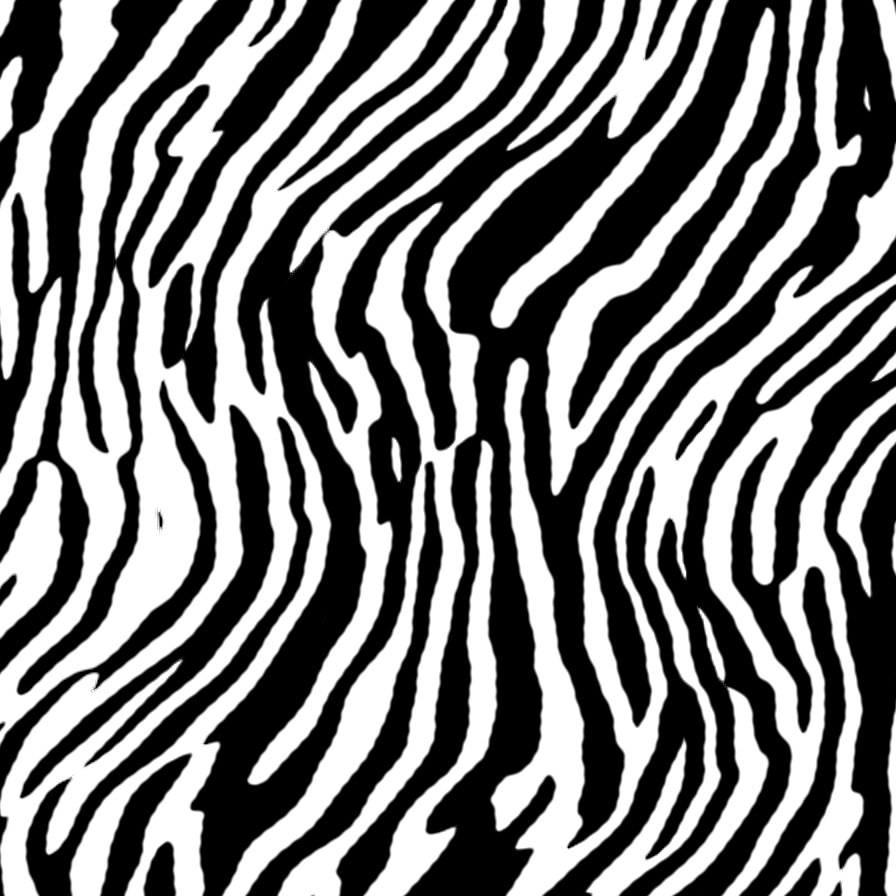
This pattern is drawn by a WebGL 2 fragment shader. Its source:

```glsl
#version 300 es
precision highp float;
// Zebra hide: tapering, forking black and white stripes that sway from upright to slanted.

uniform vec2 u_resolution;
out vec4 fragColor;

const float TAU = 6.2831853;
const vec3 BLACK = vec3(0.0);
const vec3 WHITE = vec3(1.0);

const float STRIPES = 17.0;                 // stripe pairs across the canvas
const vec2  CELL = vec2(0.042, 0.10);       // spacing of the stripe patches
const float FREQUENCY_SPREAD = 0.25;        // variation in stripe width
const float SLOPE_SPREAD = 0.28;            // variation in patch direction
const float TONE_SPREAD = 1.7;              // variation in black to white ratio
const float BLACK_BIAS = 0.09;              // positive values favour black
const float FORK_SOFTNESS = 0.22;           // fills the fork centres with black
const float LEAN = 0.33;                    // mean slant to the right
const float EDGE = 0.0021;                  // half width of the soft edge

vec4 hash4(vec2 p) {
    vec4 q = fract(p.xyxy * vec4(0.1031, 0.1030, 0.0973, 0.1099));
    q += dot(q, q.wzxy + 33.33);
    return fract((q.xxyz + q.yzzw) * q.zywx);
}

// Bend the plane so that upright stripes sway, with slightly ragged sides.
vec2 sway(vec2 p) {
    float bend = 0.050 * sin(TAU * (0.6 * p.x + 1.3 * p.y) + 0.8)
               + 0.020 * sin(TAU * (0.9 * p.x - 2.1 * p.y) + 2.4);
    float wobble = 0.0022 * sin(TAU * (8.0 * p.y + 3.1 * p.x))
                 + 0.0012 * sin(TAU * (17.0 * p.y - 7.3 * p.x) + 1.7);
    float rough = 0.0004 * sin(TAU * (61.0 * p.y + 23.0 * p.x));
    return vec2(p.x - LEAN * p.y + bend + wobble + rough, p.y);
}

// Blend striped patches of random phase; where they disagree, stripes fork.
float stripeField(vec2 p) {
    vec2 home = floor(p / CELL);
    vec2 wave = vec2(0.0);
    float tone = 0.0;
    float total = 0.0;
    for (int j = -2; j <= 2; j++) {
        for (int i = -2; i <= 2; i++) {
            vec2 cell = home + vec2(i, j);
            vec4 place = hash4(cell + 71.0);
            vec4 style = hash4(cell + 213.0) - 0.5;
            vec2 offset = p - (cell + place.xy) * CELL;
            vec2 reach = offset / CELL;

            float falloff = max(0.0, 1.0 - 0.25 * dot(reach, reach));
            float weight = falloff * falloff * falloff;

            vec2 direction = vec2(1.0 + 2.0 * FREQUENCY_SPREAD * style.x,
                                  2.0 * SLOPE_SPREAD * style.y);
            float phase = TAU * (STRIPES * dot(direction, offset) + place.z);

            wave += weight * vec2(cos(phase), sin(phase));
            tone += weight * style.z;
            total += weight;
        }
    }
    float stripe = wave.x / (length(wave) + FORK_SOFTNESS);
    return stripe - BLACK_BIAS + TONE_SPREAD * tone / max(total, 0.001);
}

void main() {
    float size = min(u_resolution.x, u_resolution.y);
    vec2 p = gl_FragCoord.xy / size;

    // Divide by the slope to get a distance to the stripe edge in canvas units.
    float field = stripeField(sway(p));
    float slope = length(vec2(dFdx(field), dFdy(field))) * size;
    float edgeDistance = field / max(slope, 0.001);

    float white = smoothstep(-EDGE, EDGE, edgeDistance);
    fragColor = vec4(mix(BLACK, WHITE, white), 1.0);
}
```
